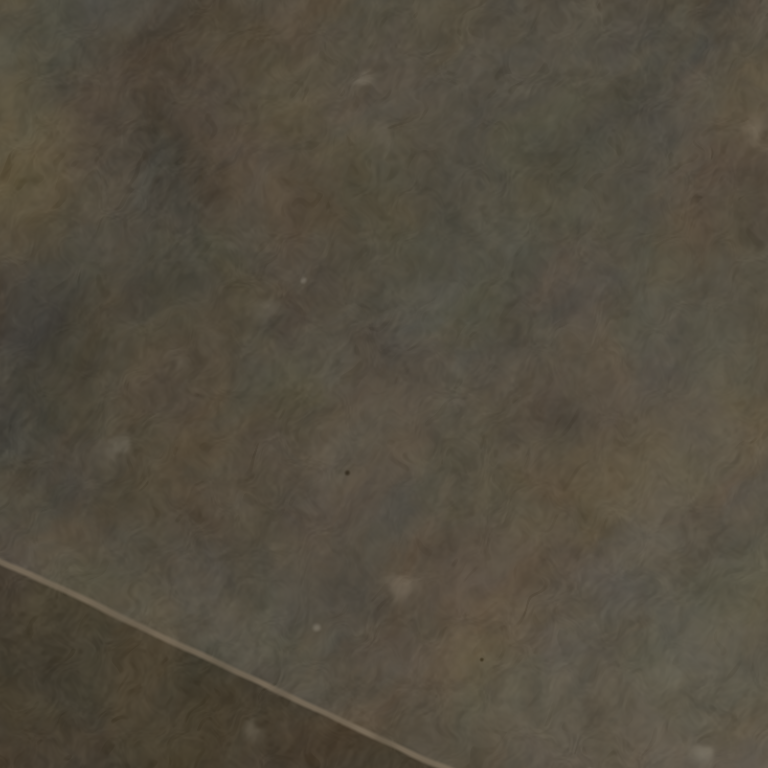
Write a three.js fragment shader that draws this texture.

```glsl
varying vec2 vUv;

float hash(vec2 p) {
  vec3 q = fract(vec3(p.xyx) * 0.1031);
  q += dot(q, q.yzx + 33.33);
  return fract((q.x + q.y) * q.z);
}

float noise(vec2 p) {
  vec2 cell = floor(p);
  vec2 f = fract(p);
  f = f * f * f * (f * (f * 6.0 - 15.0) + 10.0);
  float low = mix(hash(cell), hash(cell + vec2(1.0, 0.0)), f.x);
  float high = mix(hash(cell + vec2(0.0, 1.0)), hash(cell + vec2(1.0, 1.0)), f.x);
  return mix(low, high, f.y);
}

// Layered noise, centred on zero
float fbm(vec2 p) {
  float sum = 0.0;
  float weight = 0.5;
  for (int i = 0; i < 5; i++) {
    sum += weight * (noise(p) - 0.5);
    p = mat2(0.8, 0.6, -0.6, 0.8) * p * 2.03 + 17.3;
    weight *= 0.55;
  }
  return sum;
}

float blob(vec2 p, vec2 centre, vec2 size) {
  vec2 d = (p - centre) / size;
  return exp(-dot(d, d));
}

// Sparse round marks, one at most per cell
float specks(vec2 p, float cells, float share, float radius) {
  vec2 home = floor(p * cells);
  float mask = 0.0;
  for (int y = -1; y <= 1; y++) {
    for (int x = -1; x <= 1; x++) {
      vec2 cell = home + vec2(float(x), float(y));
      vec2 centre = cell + vec2(hash(cell + 3.7), hash(cell + 8.1));
      float size = radius * mix(0.5, 1.0, hash(cell + 21.4));
      float present = step(hash(cell + 45.2), share);
      mask = max(mask, present * (1.0 - smoothstep(0.1 * size, size, length(p - centre / cells))));
    }
  }
  return mask;
}

void main() {
  vec2 p = vUv;
  vec2 along = mat2(0.6, -0.8, 0.8, 0.6) * p;
  vec2 warp = 0.12 * vec2(fbm(p * 5.0), fbm(p * 5.0 + 31.0));

  // Broad light and diagonal clouding
  float tone = 0.311 + 0.05 * blob(p, vec2(1.0, 0.1), vec2(0.45, 0.45));
  tone += 0.06 * blob(p, vec2(-0.02, 0.84), vec2(0.09, 0.16));
  tone -= 0.045 * blob(p, vec2(0.0, 0.5), vec2(0.14, 0.18));
  tone -= 0.03 * blob(p, vec2(0.2, 0.88), vec2(0.1, 0.2));
  tone += 0.065 * fbm((along + warp) * vec2(4.0, 7.0) + 4.0);
  tone += 0.065 * fbm((p + warp) * 15.0 + 9.0);
  tone += 0.045 * fbm((along + warp) * vec2(32.0, 46.0) + 27.0);

  // Warm, grey-blue and olive stains
  float warmth = fbm((along + warp) * vec2(6.0, 10.0) + 52.0);
  float olive = fbm((p + warp) * 8.0 + 73.0) + 0.3 * blob(p, vec2(0.0, 0.84), vec2(0.1, 0.18));
  vec3 color = tone * vec3(1.03, 0.95, 0.79);
  color += warmth * vec3(0.045, -0.01, -0.045);
  color += olive * vec3(0.0, 0.008, -0.035);

  // Darker, browner slab below the seam
  float seam = dot(p - vec2(0.0, 0.27), normalize(vec2(0.467, 1.0)));
  seam += 0.003 * (noise(p * 22.0) - 0.5);
  float lower = 1.0 - smoothstep(-0.006, 0.003, seam);
  color = mix(color, color * vec3(0.83, 0.8, 0.75), lower);

  // Fine curled grain, patchy in strength
  vec2 curl = 0.03 * vec2(noise(p * 34.0), noise(p * 34.0 + 12.0));
  float grain = noise((along + curl) * vec2(75.0, 150.0)) - 0.5;
  grain += 0.8 * (noise((p + curl) * 180.0 + 6.0) - 0.5);
  float strength = mix(0.016, 0.032, noise(p * 12.0 + 40.0));
  color += grain * max(strength, 0.026 * lower) * vec3(1.0, 0.97, 0.88);

  // Short dark creases, pale smudges, chips and pits
  float crease = smoothstep(0.74, 0.95, noise((along + curl) * vec2(50.0, 110.0) + 61.0));
  color -= 0.028 * crease * noise(p * 9.0 + 15.0);
  float smudge = specks(p + 0.35 * warp, 7.0, 0.25, 0.045) * smoothstep(0.2, 0.8, noise(p * 50.0));
  color += 0.075 * smudge * vec3(1.0, 1.0, 0.95);
  color += 0.1 * specks(p + 0.1 * warp, 9.0, 0.04, 0.011);
  color -= 0.12 * specks(p + 5.0, 8.0, 0.03, 0.006);

  // Pale worn seam line
  float line = 1.0 - smoothstep(0.001, 0.0065, abs(seam));
  float wear = 0.6 + 0.4 * noise(p * 38.0 + 2.0);
  color = mix(color, vec3(0.47, 0.42, 0.35), line * wear);

  gl_FragColor = vec4(color, 1.0);
}
```
